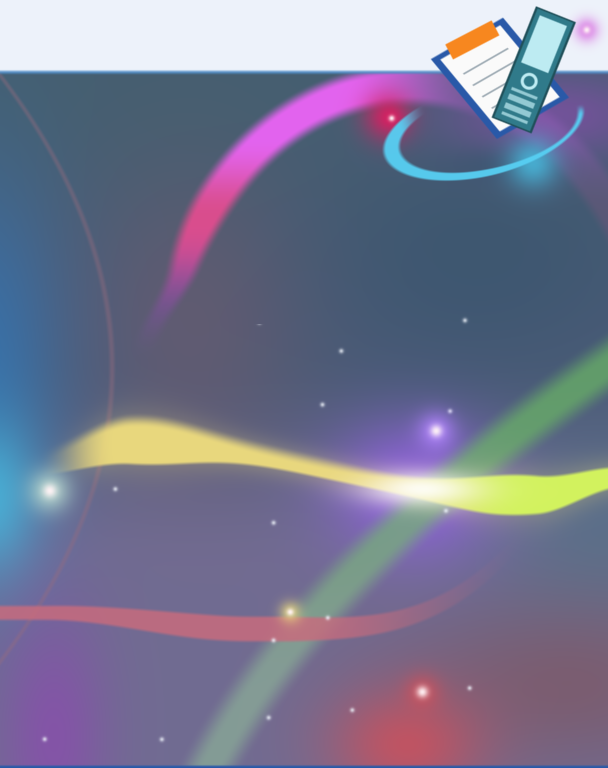
This background is drawn by a Shadertoy shader. Its source:

```glsl
// Dusky backdrop with soft light ribbons under a pale header strip.
// Gaussian glows tint a gradient; ribbons are curves of varying width.
// Units: canvas height, origin at the lower left.
#define ramp smoothstep
const float HEADER_Y = .906, STAR_CELL = .13;
const vec3 HEADER = vec3(.93, .95, .98),
  SLATE = vec3(.27, .37, .44),
  DUSK = vec3(.3, .36, .47),
  MAUVE = vec3(.44, .42, .57),
  DEEP = vec3(.22, .33, .43),
  BROWN = vec3(.49, .35, .41),
  AZURE = vec3(.21, .45, .68),
  CYAN = vec3(.28, .75, .89),
  PURPLE = vec3(.54, .3, .68),
  VIOLET = vec3(.58, .38, .9),
  RED = vec3(.82, .31, .35),
  PINK = vec3(.88, .3, .56),
  CRIMSON = vec3(.85, .12, .38),
  ROSE = vec3(.78, .42, .49),
  MAGENTA = vec3(.92, .39, .96),
  YELLOW = vec3(.93, .86, .49),
  LIME = vec3(.84, .97, .36),
  GREEN = vec3(.41, .69, .4),
  SAGE = vec3(.54, .67, .59),
  ORANGE = vec3(.97, .53, .12),
  BLUE = vec3(.16, .35, .66),
  TEAL = vec3(.19, .48, .54),
  SCREEN = vec3(.74, .92, .95);

vec3 col; // colour so far
vec2 p;   // current point
float px; // pixel size

float hash(vec2 c) {
  vec3 q = fract(c.xyx * .1031);
  q += dot(q, q.yzx + 33.33);
  return fract((q.x + q.y) * q.z);
}
float bell(float x) { return exp(-x * x); }
float band(float d, float w, float soft) {
  return 1. - ramp(w - soft, w + soft, abs(d));
}
vec2 turn(vec2 v, float a) {
  return mat2(cos(a), -sin(a), sin(a), cos(a)) * v;
}
float box(vec2 q, float w, float h, float soft) {
  return band(q.x, w, soft) * band(q.y, h, soft);
}
void lay(vec3 c, float alpha) { col = mix(col, c, alpha); }
void glow(vec3 c, float alpha, float x, float y, float w, float h) {
  lay(c, alpha * bell(length((p - vec2(x, y)) / vec2(w, h))));
}
void spark(vec3 halo, float x, float y, float r) {
  glow(halo, .75, x, y, r, r);
  glow(vec3(1, .95, .96), .95, x, y, r * .32, r * .32);
}

void backdrop() {
  col = mix(MAUVE, DUSK, ramp(.26, .54, p.y));
  lay(SLATE, ramp(.55, .9, p.y));
  glow(DEEP, .7, .62, .66, .24, .16);
  glow(BROWN, .4, .25, .58, .14, .2);
  glow(AZURE, .85, -.02, .52, .1, .25);
  glow(CYAN, .75, -.01, .35, .06, .1);
  glow(SLATE * 1.2, .7, .79, .3, .18, .13);
  glow(BROWN, .8, .74, .11, .22, .11);
  glow(RED, .8, .53, .03, .1, .075);
  glow(PURPLE, .75, .07, .04, .07, .16);
  glow(PURPLE, .65, .72, .85, .15, .06);
  glow(VIOLET, .9, .54, .362, .105, .09);
}

void ribbons() {
  // Faint brown arc
  float x = p.y - .52;
  lay(BROWN * 1.2, .4 * band(p.x - .146 + x * x, .003, .003));

  // Magenta arch on an ellipse, bent outward at its foot
  vec2 r = vec2(.3125, .358), q = p - vec2(.534, .531);
  q.x += .035 * ramp(.65, .53, p.y);
  float f = length(q / r);
  float d = (f - 1.) * f / max(length(q / r / r), .01);
  float a = band(d, .012 + .01 * ramp(.58, .75, p.y), .009);
  a *= ramp(.53, .68, p.y) * (1. - .85 * ramp(.45, .64, p.x));
  vec3 hue = mix(PURPLE, PINK, ramp(.58, .71, p.y));
  lay(mix(hue, MAGENTA, ramp(.72, .82, p.y)), .95 * a);

  // Green sweep
  x = .273 + (.52 + .9 * p.y) * p.y;
  a = band((p.x - x) / length(vec2(1, .52 + 1.8 * p.y)), .024, .016);
  lay(mix(SAGE, GREEN, ramp(.1, .45, p.y)), .75 * a);

  // Rose wave
  x = max(p.x - .378, 0.);
  float y = .202 - .021 * ramp(.065, .326, p.x) + 4.36 * x * x * x;
  float w = .009 + .007 * ramp(.05, .28, p.x);
  a = band((p.y - y) / length(vec2(1, 13. * x * x)), w - .03 * x, .003);
  lay(ROSE, .85 * a * (1. - ramp(.38, .69, p.x)));

  // Yellow wave, bleached at the crossing
  y = mix(.4245, .3555, ramp(.169, .651, p.x)) - .03;
  y += .023 * ramp(.7, .81, p.x) + .03 * ramp(.04, .17, p.x);
  w = .01 + .019 * bell(p.x * 10. - 1.85) + .016 * bell(p.x * 10. - 6.7);
  float soft = .003 + .007 * step(y, p.y) * (1. - ramp(.4, .6, p.x));
  a = ramp(.05, .15, p.x);
  lay(YELLOW, .3 * a * bell((p.y - y) / (w + .012)));
  hue = mix(YELLOW, LIME, ramp(.5, .68, p.x));
  lay(hue, .95 * a * band(p.y - y, w, soft));
  glow(vec3(1), .9, .55, .363, .075, .022);
}

void lights() {
  // Scattered stars, denser below
  vec2 cell = floor(p / STAR_CELL);
  vec2 star = cell + .15 + .7 * vec2(hash(cell + 3.), hash(cell + 17.));
  star *= STAR_CELL;
  float lit = step(.25 + .75 * ramp(.2, .75, p.y), hash(cell + 8.));
  glow(HEADER, .75 * lit, star.x, star.y, .003, .003);

  // Principal lights
  spark(SAGE + .25, .065, .361, .027);
  spark(VIOLET + .15, .568, .439, .024);
  spark(RED, .55, .099, .023);
  spark(YELLOW, .378, .203, .014);
  glow(CRIMSON, .85, .505, .848, .032, .032);
  spark(CRIMSON, .51, .846, .012);
  glow(DEEP, .6, .65, .785, .07, .022);
  glow(CYAN, .8, .694, .788, .033, .033);
}

void objects() {
  // Clipboard
  vec2 q = inverse(mat2(.047, .027, .043, -.052)) * (p - vec2(.651, .898));
  float soft = px * 18.;
  lay(BLUE, box(q, 1., 1., soft));
  lay(vec3(.98), box(q, .83, .9, soft));
  float rules = band(fract(q.y * 3.5) - .5, .06, .06);
  lay(SLATE, .5 * rules * box(q, .62, .62, soft));
  lay(ORANGE, box(turn(p - vec2(.615, .948), .48), .034, .011, px));

  // Phone
  q = turn(p - vec2(.695, .909), -.38);
  lay(TEAL * .65, box(q, .028, .078, px));
  lay(TEAL, box(q, .025, .076, px));
  lay(SCREEN, box(q - vec2(0, .036), .019, .033, px));
  lay(SCREEN, band(length(q + vec2(0, .016)) - .009, .002, px));
  float keys = band(fract(q.y * 80.) - .5, .3, .1);
  lay(SCREEN, .7 * keys * box(q + vec2(0, .05), .018, .019, px));

  // Open cyan loop
  q = turn(p - vec2(.633, .831), .236);
  float d = (length(q / vec2(.126, .055)) - 1.) * .055;
  float gap = ramp(-.01, .005, q.y) * ramp(-.11, -.07, q.x);
  float w = .0045 - .003 * ramp(-.03, .12, q.x);
  lay(CYAN + .06, .95 * (1. - gap) * band(d, w, .0015));
}

void mainImage(out vec4 fragColor, in vec2 fragCoord) {
  px = 1. / iResolution.y;
  p = fragCoord * px;
  backdrop();
  ribbons();
  lights();
  // Header strip and borders
  lay(HEADER, ramp(-px, px, p.y - HEADER_Y));
  lay(AZURE + .1, .8 * band(p.y - HEADER_Y, .002, .002));
  lay(BLUE, 1. - ramp(.001, .005, p.y));
  spark(MAGENTA * .9, .764, .961, .015);
  objects();
  fragColor = vec4(col, 1);
}
```
